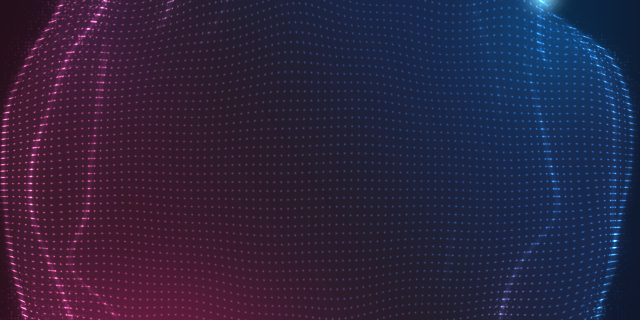
Reproduce this background procedurally as a WebGL 1 fragment shader.

```glsl
precision highp float;
// A dark veil of fine dots, lit magenta on the left and blue on the right.
// A warped grid makes the dots; each fold is a spline x(y) that squeezes the
// grid and carries bright beads, a soft halo and cellular sparkles.

uniform vec2 u_resolution;

#define SPACING vec2(0.0217, 0.0275)
#define DOT_RADIUS 0.0031
#define DOT_LIGHT 0.33
#define FOLD_WIDTH 0.0075
#define FOLD_PULL 0.5
#define BEAD_LIGHT 0.85
#define SPARK_CELLS 95.0
#define MAROON vec3(0.225, 0.095, 0.16)
#define DUSK vec3(0.135, 0.112, 0.165)
#define NAVY vec3(0.095, 0.15, 0.29)
#define PINK vec3(0.92, 0.34, 0.7)
#define BLUE vec3(0.13, 0.52, 0.9)

vec2 hash2(vec2 c) {
    vec2 k = vec2(dot(c, vec2(127.1, 311.7)), dot(c, vec2(269.5, 183.3)));
    return fract(sin(k) * 43758.5);
}

float glow(vec2 p, vec2 center, vec2 size) {
    vec2 q = (p - center) / size;
    return exp(-dot(q, q));
}

// Catmull-Rom weight of a knot at distance t
float knot(float t) {
    t = abs(t);
    float near = 1.0 + t * t * (1.5 * t - 2.5);
    float far = 2.0 + t * (-4.0 + t * (2.5 - 0.5 * t));
    return t < 1.0 ? near : (t < 2.0 ? far : 0.0);
}

// Seven evenly spaced knots give x from the bottom to the top
float spline(float y, vec4 low, vec3 high) {
    float t = y * 6.0;
    vec4 a = vec4(knot(t), knot(t - 1.0), knot(t - 2.0), knot(t - 3.0));
    vec3 b = vec3(knot(t - 4.0), knot(t - 5.0), knot(t - 6.0));
    return (dot(a, low) + dot(b, high)) / (dot(a, vec4(1.0)) + dot(b, vec3(1.0)));
}

// Adds one fold to light = (core, halo, pull); returns the signed offset
float fold(vec2 p, vec4 low, vec3 high, vec2 span, float power, inout vec3 light) {
    float d = p.x - spline(p.y, low, high);
    float shown = smoothstep(span.x - 0.06, span.x + 0.06, p.y)
                * (1.0 - smoothstep(span.y - 0.06, span.y + 0.06, p.y));
    shown *= 0.8 + 0.2 * sin(13.0 * p.y + 9.0 * low.x) + 0.12 * sin(31.0 * p.y + 20.0 * low.y);
    float core = exp(-d * d / (FOLD_WIDTH * FOLD_WIDTH));
    float halo = exp(-abs(d) / 0.035);
    float pull = FOLD_PULL * d * exp(-d * d / 0.005);
    light += power * shown * vec3(core, halo, pull);
    return d;
}

// Jittered points, one in about half of the cells
float sparkle(vec2 p) {
    vec2 cell = floor(p * SPARK_CELLS);
    vec2 h = hash2(cell);
    vec2 q = fract(p * SPARK_CELLS) - 0.3 - 0.4 * h;
    return exp(-dot(q, q) * 14.0) * smoothstep(0.4, 0.9, hash2(cell + 37.0).x);
}

void main() {
    vec2 p = gl_FragCoord.xy / u_resolution.y;
    p.x += 1.0 - 0.5 * u_resolution.x / u_resolution.y;
    vec2 full = vec2(-1.0, 2.0);
    vec3 light = vec3(0.0);

    // Outer rims
    float west = fold(p, vec4(0.08, 0.042, 0.018, 0.01), vec3(0.026, 0.1, 0.195), full, 0.85, light);
    float east = fold(p, vec4(1.87, 1.905, 1.94, 1.97), vec3(1.966, 1.895, 1.69), full, 0.7, light);
    // Left inner folds
    fold(p, vec4(0.22, 0.16, 0.1, 0.102), vec3(0.155, 0.22, 0.33), full, 0.75, light);
    fold(p, vec4(0.365, 0.222, 0.27, 0.286), vec3(0.307, 0.326, 0.33), vec2(-1.0, 0.85), 0.45, light);
    fold(p, vec4(0.4), vec3(0.42, 0.46, 0.535), vec2(0.93, 2.0), 0.6, light);
    // Right inner folds
    fold(p, vec4(1.563, 1.62, 1.737, 1.716), vec3(1.68, 1.64, 1.62), vec2(-1.0, 0.79), 0.45, light);
    fold(p, vec4(1.86, 1.92, 1.915, 1.92), vec3(1.915, 1.85, 1.71), vec2(-1.0, 0.9), 0.5, light);
    fold(p, vec4(1.85), vec3(1.8, 1.695, 1.69), vec2(0.8, 2.0), 0.55, light);
    // Faint creases
    fold(p, vec4(1.38, 1.4, 1.425, 1.44), vec3(1.54, 1.54, 1.48), vec2(0.12, 0.34), 0.12, light);
    fold(p, vec4(1.5), vec3(1.56, 1.53, 1.48), vec2(0.66, 2.0), 0.14, light);
    fold(p, vec4(0.5), vec3(0.55, 0.61, 0.71), vec2(0.86, 2.0), 0.14, light);

    // Background gradient and broad glows
    vec3 color = mix(MAROON, DUSK, smoothstep(0.25, 1.25, p.x + 0.6 * (p.y - 0.35)));
    color = mix(color, NAVY, smoothstep(0.85, 1.7, p.x + 0.75 * (p.y - 0.5)));
    color += vec3(0.17, 0.015, 0.09) * glow(p, vec2(0.45, -0.08), vec2(0.45, 0.25));
    color += vec3(0.03, 0.01, 0.055) * glow(p, vec2(0.3, 0.9), vec2(0.25, 0.35));
    color += vec3(-0.03, 0.11, 0.17) * glow(p, vec2(1.74, 0.95), vec2(0.25, 0.3));
    float inside = smoothstep(-0.04, 0.05, west) * smoothstep(-0.04, 0.05, -east);
    color *= mix(0.6, 1.0, inside);

    // Grid bent over a dome, rippled away from the middle, squeezed at the folds
    vec2 c = p - vec2(1.0, 0.42);
    float ripple = 0.1 + 2.4 * c.y * c.y + 0.25 * c.x * c.x;
    vec2 grid = c * (1.0 + vec2(0.25, 0.36) * c.yx * c.yx);
    grid.x += 0.02 * ripple * sin(9.0 * p.y + 5.0 * p.x) + light.z;
    grid.y += 0.35 * light.z + 0.03 * ripple * sin(8.0 * p.x + 4.0 * p.y);
    grid.y += 0.012 * ripple * sin(19.0 * p.x - 7.0 * p.y);
    vec2 q = (fract(grid / SPACING) - 0.5) * SPACING;
    vec2 peak = exp(-q * q / (DOT_RADIUS * DOT_RADIUS));

    // Dots, beads and dust share one tint
    vec3 tint = mix(PINK, BLUE, smoothstep(0.3, 1.5, p.x + 0.3 * (p.y - 0.5)));
    tint = mix(tint, vec3(0.62, 0.5, 0.95), glow(p, vec2(1.6, 0.03), vec2(0.12, 0.2)));
    float side = smoothstep(0.25, 0.95, abs(c.x));
    float dots = peak.x * peak.y * inside * (DOT_LIGHT + 0.12 * side + 0.7 * light.y);
    float beads = light.x * (0.14 + BEAD_LIGHT * peak.y);
    float dust = sparkle(p) * light.y * (0.2 + 1.0 * smoothstep(0.15, 0.5, abs(c.y)));
    color += tint * (dots + beads + 0.6 * dust + 0.08 * light.y);
    color += vec3(0.4) * beads * beads;

    // Hot spot where the right folds meet
    color += vec3(0.4, 0.6, 0.6) * glow(p, vec2(1.7, 1.01), vec2(0.045, 0.04));
    gl_FragColor = vec4(clamp(color, 0.0, 1.0), 1.0);
}
```
